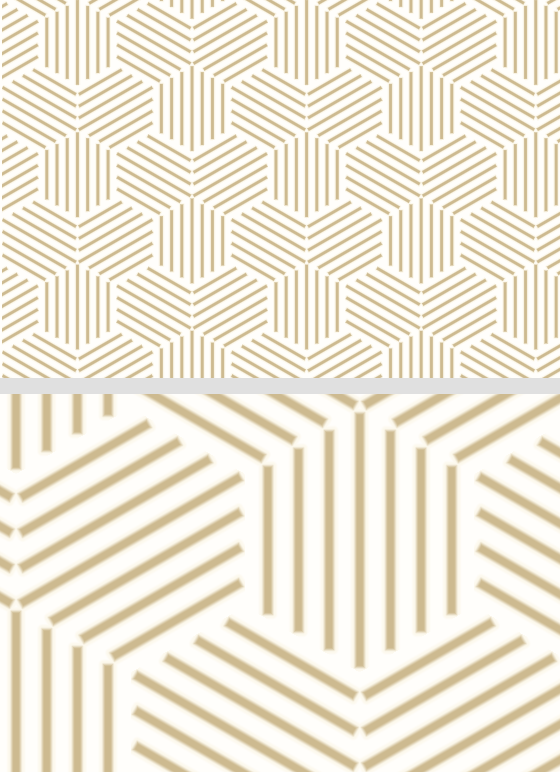
Top, the full canvas; bottom, a detail of the centre.
Write a WebGL 2 fragment shader that draws this pattern.

```glsl
#version 300 es
precision highp float;

uniform vec2 u_resolution;
out vec4 fragColor;

// Layout, in canvas widths
const float PITCH = 0.1364;               // distance between hexagon centres
const vec2 ORIGIN = vec2(0.5475, 0.363);  // centre of one upright hexagon
const float LEFT_MARGIN = 0.0036;         // bare strip at the left side

// Stripes, in pitches
const float STRIPE_STEP = 0.1337;
const float STRIPE_HALF_WIDTH = 0.0200;
const float STRIPE_SOFTNESS = 0.0105;
const float OUTER_STRIPE = 3.0;           // stripes on each side of the middle one
const float END_GAP = 0.0220;             // from stripe end to hexagon side
const float HALO_WIDTH = 0.0260;

const vec3 PAPER = vec3(1.00, 0.995, 0.985);
const vec3 CREAM = vec3(0.99, 0.975, 0.93);
const vec3 GOLD = vec3(0.805, 0.73, 0.565);

const float SQRT3 = 1.7320508;
const float THIRD_TURN = 2.0943951;

// Centre of the pointy-top hexagon that holds p
vec2 hexCentre(vec2 p) {
    vec2 grid = vec2(1.0, SQRT3);
    vec2 even = floor(p / grid + 0.5) * grid;
    vec2 odd = (floor(p / grid) + 0.5) * grid;
    return distance(p, even) < distance(p, odd) ? even : odd;
}

// Which of the three stripe directions a hexagon has
float hexDirection(vec2 centre) {
    float row = floor(centre.y * 2.0 / SQRT3 + 0.5);
    float column = floor(centre.x - 0.5 * row + 0.5);
    return mod(column - row, 3.0);
}

float boxDistance(vec2 p, vec2 halfSize) {
    vec2 d = abs(p) - halfSize;
    return length(max(d, 0.0)) + min(max(d.x, d.y), 0.0);
}

// Distance to the nearest stripe of a hexagon whose stripes run along y
float stripeDistance(vec2 p) {
    float index = clamp(floor(p.x / STRIPE_STEP + 0.5), -OUTER_STRIPE, OUTER_STRIPE);
    float offset = index * STRIPE_STEP;
    float halfLength = (1.0 - abs(offset)) / SQRT3 - END_GAP;
    return boxDistance(p - vec2(offset, 0.0), vec2(STRIPE_HALF_WIDTH, halfLength));
}

void main() {
    vec2 uv = gl_FragCoord.xy / u_resolution.x;
    float pixel = 1.0 / u_resolution.x;

    // Hexagon cell, turned so that its stripes stand upright
    vec2 p = (uv - ORIGIN) / PITCH;
    vec2 centre = hexCentre(p);
    vec2 local = p - centre;
    float angle = -THIRD_TURN * hexDirection(centre);
    vec2 across = vec2(cos(angle), sin(angle));
    vec2 along = vec2(-across.y, across.x);
    float dist = stripeDistance(vec2(dot(local, across), dot(local, along)));

    // Soft stripe with a faint warm halo
    float soft = max(STRIPE_SOFTNESS, 0.7 * pixel / PITCH);
    float stripe = 1.0 - smoothstep(-soft, soft, dist);
    float halo = 1.0 - smoothstep(0.4 * HALO_WIDTH, HALO_WIDTH, dist);
    vec3 colour = mix(mix(PAPER, CREAM, halo), GOLD, stripe);

    // Bare left margin
    float inside = smoothstep(-0.5 * pixel, 0.5 * pixel, uv.x - LEFT_MARGIN);
    fragColor = vec4(mix(PAPER, colour, inside), 1.0);
}
```
